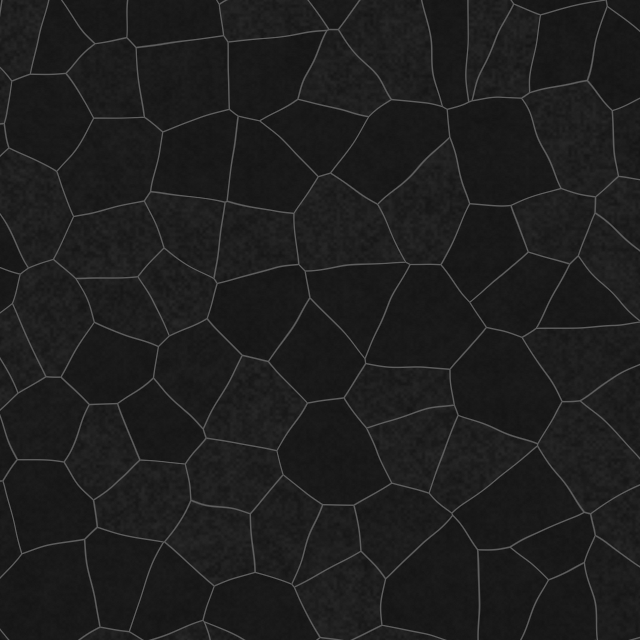
This texture is drawn by a WebGL 2 fragment shader. Its source:

```glsl
#version 300 es
precision highp float;

// Dark slate paving: irregular polygonal slabs split by thin grey joints.
// A Voronoi diagram gives the slabs and joint distances, a slight domain warp
// bends the joints, and layered value noise adds grain that varies per slab.

uniform vec2 u_resolution;
out vec4 fragColor;

const float SLABS_ACROSS = 8.4;
const float JITTER = 0.96;
const float JOINT_HALF_WIDTH = 0.0011;
const float JOINT_GREY = 0.37;
const float SLAB_GREY = 0.083;

float hash(vec2 p) {
    return fract(sin(dot(p, vec2(127.1, 311.7))) * 43758.5453);
}

vec2 hash2(vec2 p) {
    return vec2(hash(p), hash(p + vec2(37.3, 17.9)));
}

// Smooth value noise in 0..1
float valueNoise(vec2 p) {
    vec2 cell = floor(p);
    vec2 f = fract(p);
    f = f * f * (3.0 - 2.0 * f);
    float low = mix(hash(cell), hash(cell + vec2(1.0, 0.0)), f.x);
    float high = mix(hash(cell + vec2(0.0, 1.0)), hash(cell + vec2(1.0, 1.0)), f.x);
    return mix(low, high, f.y);
}

// Small offset that gives the joints their gentle bends
vec2 bend(vec2 p, float frequency, float amount) {
    vec2 n = vec2(valueNoise(p * frequency), valueNoise(p * frequency + 51.7));
    return (n - 0.5) * amount;
}

vec2 seedPoint(vec2 cell) {
    return cell + 0.5 + JITTER * (hash2(cell) - 0.5);
}

// Returns the nearest seed's cell in xy and the distance to its border in z
vec3 voronoi(vec2 p) {
    vec2 base = floor(p);
    vec2 nearestCell = base;
    vec2 toNearest = vec2(0.0);
    float best = 1e5;
    for (int y = -2; y <= 2; y++) {
        for (int x = -2; x <= 2; x++) {
            vec2 cell = base + vec2(x, y);
            vec2 toSeed = seedPoint(cell) - p;
            float d = dot(toSeed, toSeed);
            if (d < best) {
                best = d;
                nearestCell = cell;
                toNearest = toSeed;
            }
        }
    }

    float border = 1e5;
    for (int y = -2; y <= 2; y++) {
        for (int x = -2; x <= 2; x++) {
            if (x == 0 && y == 0) continue;
            vec2 toSeed = seedPoint(nearestCell + vec2(x, y)) - p;
            vec2 across = normalize(toSeed - toNearest);
            border = min(border, dot(0.5 * (toSeed + toNearest), across));
        }
    }
    return vec3(nearestCell, border);
}

// Grey of the stone; roughness selects a calm or a speckled slab
float stone(vec2 uv, float roughness) {
    float grain = 0.62 * valueNoise(uv * 210.0) + 0.38 * valueNoise(uv * 85.0 + 9.0);
    float mottle = valueNoise(uv * 28.0 + 3.0) - 0.5;
    float dust = hash(floor(uv * 512.0)) - 0.5;
    return SLAB_GREY + mix(0.026, 0.076, roughness) * grain
         + 0.010 * mottle + 0.008 * dust;
}

void main() {
    vec2 uv = gl_FragCoord.xy / u_resolution.y;
    float pixel = 1.0 / u_resolution.y;

    // Slabs
    vec2 bent = uv + bend(uv, 17.0, 0.011);
    vec3 slab = voronoi(bent * SLABS_ACROSS + 20.0);
    float roughness = smoothstep(0.42, 0.66, hash(slab.xy + 71.3));
    float grey = stone(uv, roughness);

    // Joints
    float edge = slab.z / SLABS_ACROSS;
    float joint = clamp((JOINT_HALF_WIDTH - edge) / pixel + 0.5, 0.0, 1.0);
    grey = mix(grey, JOINT_GREY, joint);

    fragColor = vec4(vec3(grey), 1.0);
}
```
